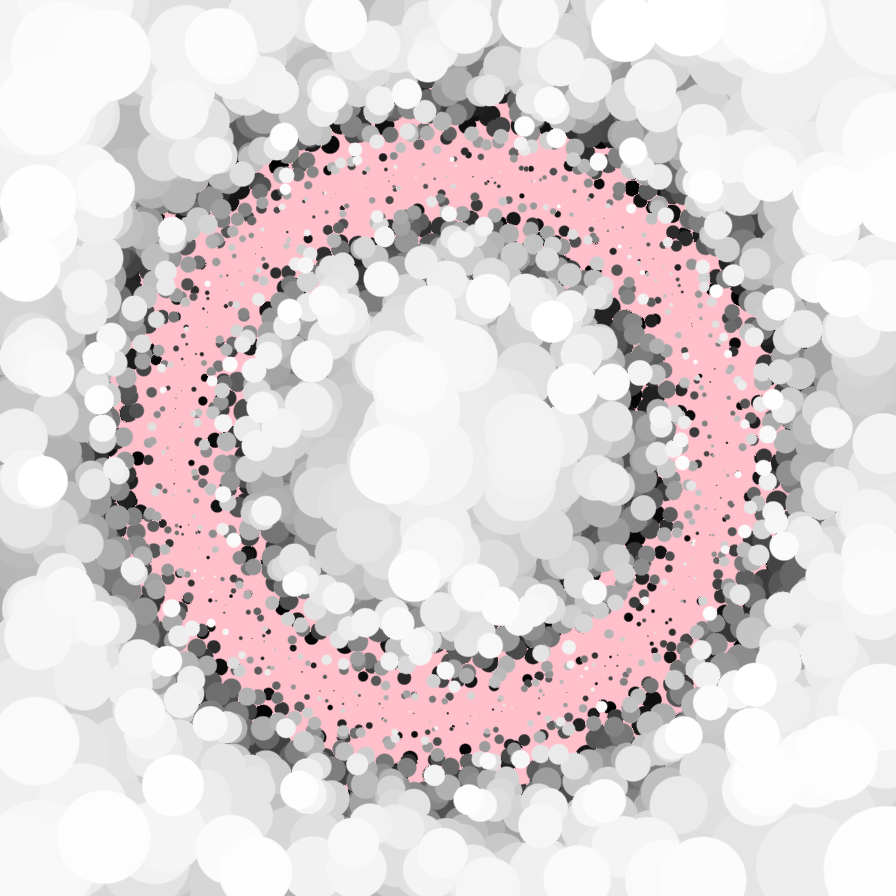
Write a three.js fragment shader that draws this background.

```glsl
// Grey-to-white discs over pink, shrinking to specks along a circular band.
varying vec2 vUv;

// Three independent random values per grid cell
vec3 hash3(vec2 cell) {
  vec3 p = fract(cell.xyx * vec3(0.1031, 0.1030, 0.0973) + 0.137);
  p += dot(p, p.yxz + 33.33);
  return fract((p.xxy + p.yzz) * p.zyx);
}

// Distance from the centre line of the band
float bandDistance(vec2 p) {
  return abs(length(p - vec2(0.5, 0.503)) - 0.305);
}

void main() {
  const float CELLS = 67.0;
  vec3 pink = vec3(1.0, 0.753, 0.796);
  vec2 home = floor(vUv * CELLS);

  // Furthest cell whose disc can still touch this point
  float reach = bandDistance(vUv) * 0.235 * CELLS + 1.6;

  // Brighter discs lie on top: keep the best solid one and the best soft edge
  float solid = -1.0;
  float edge = -1.0;
  float edgeCover = 0.0;

  for (int j = -6; j <= 6; j++) {
    for (int i = -6; i <= 6; i++) {
      vec2 offset = vec2(float(i), float(j));
      if (max(abs(offset.x), abs(offset.y)) > reach) continue;

      // Only cells inside the canvas hold a disc
      vec2 cell = home + offset;
      if (min(cell.x, cell.y) < 0.0 || max(cell.x, cell.y) >= CELLS) continue;

      vec3 rnd = hash3(cell);
      vec2 center = (cell - 0.5 + 2.0 * rnd.xy) / CELLS;
      float radius = 0.188 * bandDistance(center);
      float cover = clamp((radius - distance(vUv, center)) / 0.0016 + 0.5, 0.0, 1.0);

      if (cover >= 1.0) {
        solid = max(solid, rnd.z);
      } else if (cover > 0.0 && rnd.z > edge) {
        edge = rnd.z;
        edgeCover = cover;
      }
    }
  }

  // Pink ground, then the topmost disc, then any soft edge above it
  vec3 color = solid < 0.0 ? pink : vec3(solid);
  if (edge > solid) color = mix(color, vec3(edge), edgeCover);

  gl_FragColor = vec4(color, 1.0);
}
```
